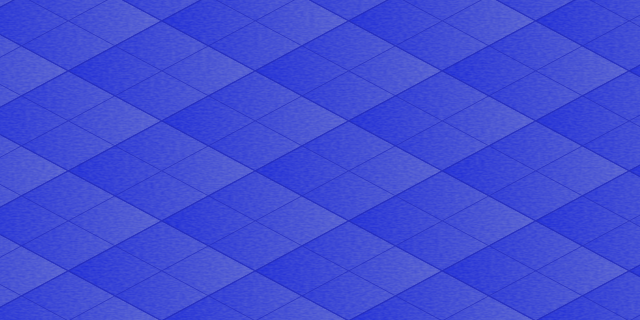
Reproduce this pattern procedurally as a Shadertoy shader.

```glsl
vec2 latticeGradient(vec2 cell) {
    vec3 h = fract(cell.xyx * vec3(0.1031, 0.1030, 0.0973));
    h += dot(h, h.yzx + 33.33);
    float angle = 6.2832 * fract((h.x + h.y) * h.z);
    return vec2(cos(angle), sin(angle));
}

float gradientNoise(vec2 p) {
    vec2 i = floor(p), f = fract(p);
    vec2 s = f * f * f * (f * (f * 6.0 - 15.0) + 10.0);
    float a = dot(latticeGradient(i), f);
    float b = dot(latticeGradient(i + vec2(1, 0)), f - vec2(1, 0));
    float c = dot(latticeGradient(i + vec2(0, 1)), f - vec2(0, 1));
    float d = dot(latticeGradient(i + vec2(1, 1)), f - vec2(1, 1));
    return mix(mix(a, b, s.x), mix(c, d, s.x), s.y);
}

// Rising ramp whose drop is softened over the given width
vec2 smoothSaw(vec2 x, float width) {
    vec2 f = fract(x);
    return f * smoothstep(0.0, width, 1.0 - f);
}

// Coverage of the lines lying on whole values of either diagonal axis
float diagonalLines(vec2 axes, float slope, float halfWidth, float pixel) {
    vec2 d = abs(fract(axes + 0.5) - 0.5) / slope;
    return 1.0 - smoothstep(halfWidth - 0.5 * pixel, halfWidth + 0.5 * pixel, min(d.x, d.y));
}

void mainImage(out vec4 fragColor, in vec2 fragCoord) {
    vec2 uv = fragCoord / iResolution.y;
    float pixel = 1.0 / iResolution.y;

    // Diagonal axes: one unit along each spans a large diamond
    vec2 p = (uv - vec2(0.2135, 0.7786)) / vec2(0.5843, 0.3125);
    vec2 axes = vec2(p.x + p.y, p.x - p.y);
    float slope = length(1.0 / vec2(0.5843, 0.3125));

    // Shade from left to right over large diamonds and their quarters
    vec2 large = smoothSaw(axes, slope * pixel);
    vec2 quarter = smoothSaw(axes * 2.0, 2.0 * slope * pixel);
    float shade = 0.42 * (large.x + large.y) + 0.08 * (quarter.x + quarter.y);

    // Fine woven grain, stretched sideways
    float grain = gradientNoise(uv * vec2(62.0, 165.0) + 7.0);
    grain += 0.6 * gradientNoise(uv * vec2(115.0, 230.0) + 41.0);
    shade += 0.32 * grain;

    vec3 color = mix(vec3(0.165, 0.215, 0.842), vec3(0.355, 0.395, 0.828), shade);

    // Thin seams between quarters, stronger ones between large diamonds
    float thinSeam = diagonalLines(axes * 2.0, 2.0 * slope, 0.0015, pixel);
    float strongSeam = diagonalLines(axes, slope, 0.0021, pixel);
    color = mix(color, vec3(0.14, 0.17, 0.73), max(0.6 * thinSeam, 0.75 * strongSeam));

    fragColor = vec4(color, 1.0);
}
```
